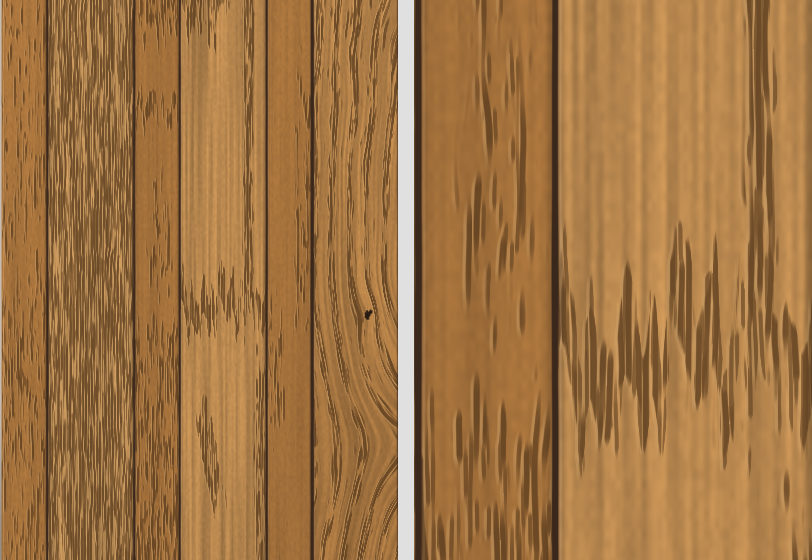
Left, the full canvas; right, a detail of the centre.
A Shadertoy shader for this texture:

```glsl
// Six oiled timber planks, alternately narrow and wide, parted by dark seams.
// Thin tapered grooves run in jittered columns; a density mask gives each plank
// its own figure, and the last plank bends its grain into arches by a knot.

#define PAIR_WIDTH   0.333
#define NARROW_WIDTH 0.1145
#define LEFT_MARGIN  0.0040
#define SEAM_HALF    0.0027
#define HEIGHT       1.41
#define PORE_FREQ    135.0
#define PORE_COLOR   vec3(0.36, 0.24, 0.12)
#define SEAM_COLOR   vec3(0.23, 0.155, 0.11)
#define TAN_COLOR    vec3(0.640, 0.440, 0.230)
#define PALE_COLOR   vec3(0.745, 0.565, 0.345)
#define MARGIN_COLOR vec3(0.78, 0.74, 0.70)
#define KNOT         vec2(0.923, 0.617)

float hash(vec2 p) {
    vec3 h = fract(vec3(p.xyx) * 0.1031);
    h += dot(h, h.yzx + 33.33);
    return fract((h.x + h.y) * h.z);
}

float noise(vec2 p) {
    vec2 i = floor(p), f = fract(p);
    f = f * f * (3.0 - 2.0 * f);
    return mix(mix(hash(i), hash(i + vec2(1, 0)), f.x),
               mix(hash(i + vec2(0, 1)), hash(i + vec2(1, 1)), f.x), f.y);
}

// Soft window that is one between a and b
float band(float x, float a, float b, float soft) {
    return smoothstep(a - soft, a + soft, x) * (1.0 - smoothstep(b - soft, b + soft, x));
}

// Two stretched ovals, smoothly joined: the rings of the arched plank
float archField(vec2 p) {
    float above = step(0.75, p.y);
    float upper = length((p - vec2(1.06, 0.75)) * vec2(1.0, mix(0.45, 0.16, above)));
    float lower = length((p - vec2(1.08, -0.10)) * vec2(1.0, 0.50));
    float d = -0.04 * log(exp(-upper / 0.04) + exp(-lower / 0.04));
    vec2 k = (p - KNOT) * vec2(1.0, 0.6);
    return d + 0.018 * exp(-dot(k, k) / 0.0012) + 0.014 * (noise(p * vec2(9.0, 7.0)) - 0.5);
}

// How thickly pores cover each plank; column jitter makes the edges spiky
float poreDensity(float id, vec2 p, float across) {
    float jag = noise(vec2(p.x * PORE_FREQ, id * 7.0)) - 0.5;
    float x = p.x, y = p.y / HEIGHT + 0.09 * jag;
    if (id < 0.5) return 0.30 + 0.25 * noise(p * vec2(25.0, 4.0));
    if (id < 1.5) return 0.72 + 0.20 * noise(p * vec2(20.0, 3.0));
    if (id < 2.5) {
        float d = 0.50 * band(y, 0.94, 1.2, 0.02) + 0.65 * band(y, 0.785, 0.825, 0.02);
        d += 0.40 * band(y, 0.48, 0.68, 0.03) * band(x, 0.375, 0.43, 0.015);
        return 0.12 + max(d, 0.48 * band(y, -0.3, 0.42, 0.03));
    }
    if (id < 3.5) {
        float d = band(y, 0.425, 0.490, 0.018);
        d = max(d, 0.8 * band(y, 0.95, 1.2, 0.02) * band(x, 0.44, 0.57, 0.02));
        d = max(d, 0.9 * band(x, 0.612, 0.637, 0.006) * band(y, 0.47, 1.2, 0.03));
        float slant = x - 0.25 * (0.29 - p.y / HEIGHT);
        d = max(d, band(slant, 0.482, 0.522, 0.006) * band(y, 0.10, 0.28, 0.03));
        d = max(d, 0.7 * band(x, 0.640, 0.68, 0.008) * band(y, -0.2, 0.38, 0.04));
        return 0.10 + 0.82 * d;
    }
    if (id < 4.5) {
        float d = 0.40 * band(x, 0.740, 0.79, 0.012) * band(y, 0.42, 0.85, 0.05);
        return 0.13 + d + 0.35 * band(x, 0.67, 0.715, 0.012) * band(y, 0.20, 0.45, 0.04);
    }
    return 0.20 + 0.55 * band(fract(across * 23.0), 0.08, 0.45, 0.08) + 0.12 * smoothstep(0.6, 1.0, y);
}

// One layer of grooves: a wobbling line per column, tapering as its noise fades
float grooves(vec2 g, float freq, float pace, float density) {
    float s = g.x * freq + 0.9 * noise(vec2(g.x * 30.0, g.y * 11.0));
    float column = floor(s) * 7.0;
    float strength = noise(vec2(column, g.y * pace + column * 0.37));
    float width = smoothstep(0.0, 0.35, strength - 1.0 + density);
    float center = 0.5 + 0.36 * (noise(vec2(column + 3.0, g.y * 24.0)) - 0.5);
    float off = abs(fract(s) - center);
    return width * (1.0 - smoothstep(0.24 * width, 0.24 * width + 0.20, off));
}

// Depth of the pores, zero on smooth wood
float pores(float id, vec2 p) {
    float across = id > 4.5 ? archField(p) : p.x;
    float density = poreDensity(id, p, across);
    float pace = abs(id - 1.0) < 0.5 ? 13.0 : 20.0;
    vec2 g = vec2(across, p.y);
    return max(grooves(g, PORE_FREQ, pace, density), 0.75 * grooves(g + 0.31, PORE_FREQ * 1.45, pace * 1.7, density - 0.05));
}

void mainImage(out vec4 fragColor, in vec2 fragCoord) {
    vec2 uv = fragCoord / iResolution.xy;
    vec2 p = uv * vec2(1.0, HEIGHT);
    float px = 1.0 / iResolution.x;

    // Plank index and distance to its nearest seam
    float u = max(p.x - LEFT_MARGIN, 0.0);
    float inPair = mod(u, PAIR_WIDTH), wide = step(NARROW_WIDTH, inPair);
    float id = 2.0 * floor(u / PAIR_WIDTH) + wide;
    float fromLeft = inPair - wide * NARROW_WIDTH;
    float toRight = mix(NARROW_WIDTH, PAIR_WIDTH, wide) - inPair;

    // Ground tone, broad mottling and fine streaks
    float paleness = wide * (id > 4.5 ? 0.20 + 0.25 * uv.y : (id > 2.5 ? 0.62 : 0.90));
    vec3 color = mix(TAN_COLOR, PALE_COLOR, paleness);
    float across = id > 4.5 ? 1.0 - archField(p) : p.x;
    float streak = noise(vec2(across * 190.0, p.y * 3.0)) - 0.5;
    color *= 1.0 + (0.09 + 0.17 * wide) * streak;
    color *= 1.0 + 0.10 * (noise(vec2(across * 28.0, p.y * 1.6) + id * 5.0) - 0.5);
    color *= 0.98 + 0.07 * (noise(p * vec2(230.0, 120.0)) - 0.5) + 0.03 * uv.y;

    // Pores with a lit lip on one side
    float depth = pores(id, p);
    float lip = max(pores(id, p + vec2(0.0028, 0.0015)) - depth, 0.0);
    color = mix(color, vec3(0.83, 0.66, 0.44), 0.42 * lip);
    color = mix(color, PORE_COLOR, 0.78 * depth);

    // Knot with a short crack
    vec2 k = p - KNOT;
    vec2 crack = k - vec2(0.009, 0.010) * clamp(dot(k, vec2(50.0, 55.0)), 0.0, 1.0);
    float knot = min(length(k * vec2(1.0, 0.7)) - 0.006, length(crack) - 0.003);
    knot += 0.004 * (noise(p * 180.0) - 0.5);
    color = mix(color, SEAM_COLOR * 0.7, 1.0 - smoothstep(-0.001, 0.003, knot));

    // Rounded plank edges, then the seams
    float seamDist = min(fromLeft + step(id, 0.5), toRight);
    float seamHalf = SEAM_HALF + 0.0014 * step(0.75, p.x) + 0.0008 * (noise(vec2(id * 3.0, p.y * 14.0)) - 0.5);
    color *= 1.0 - 0.15 * (1.0 - smoothstep(seamHalf, 0.010, seamDist));
    color += 0.08 * band(fromLeft, seamHalf + 0.001, seamHalf + 0.003, 0.001);
    color = mix(color, SEAM_COLOR, 1.0 - smoothstep(seamHalf - px, seamHalf + px, seamDist));

    // Light strip beside the first plank
    float strip = 1.0 - smoothstep(LEFT_MARGIN - px, LEFT_MARGIN + px, p.x);
    color = mix(color, MARGIN_COLOR * mix(0.75, 1.0, smoothstep(0.0, 0.3, uv.y)), strip);

    fragColor = vec4(color, 1.0);
}
```
